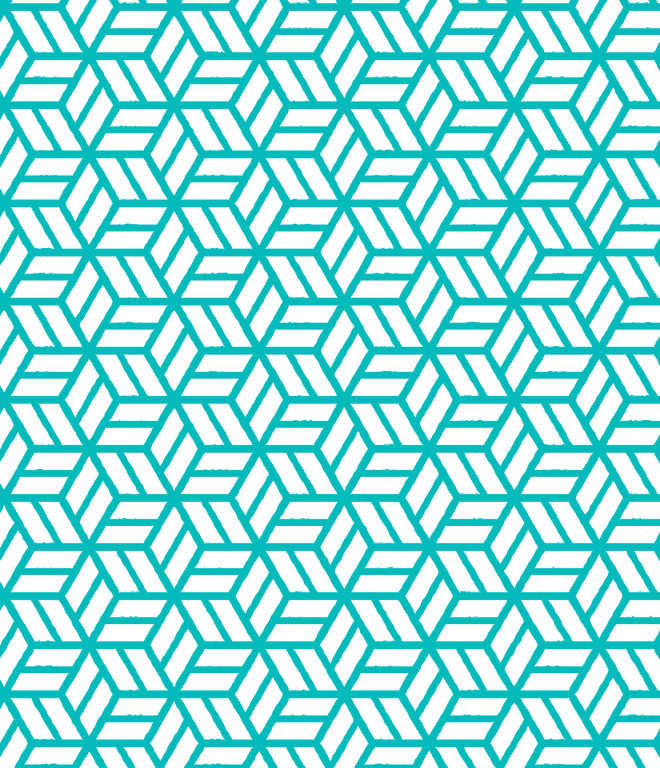
This pattern is drawn by a Shadertoy shader. Its source:

```glsl
// Teal rhombus lattice on white: six spokes leave each star point, and every rhombus has one stripe.
// The plane folds to the hexagon around the nearest star, then to one of six 60 degree sectors,
// where spokes and stripe are line distances; value noise roughens slanted edges and adds crumbs.

const vec3 PAPER = vec3(1.0);
const vec3 TEAL = vec3(0.02, 0.73, 0.73);
const float SECTOR = 1.0471976;          // 60 degrees
const float ROWS = 7.823;                // star spacings in the canvas height
const vec2 STAR = vec2(2.640, 4.2506);   // one star point, in star spacings
const vec2 CELL = vec2(1.7320508, 1.0);
const float SPOKE_HALF = 0.0397;
const float STRIPE_HALF = 0.0351;
const float JAG = 0.010;                 // wobble of slanted edges
const float CRUMB = 0.018;               // height of crumbs on level lines

float hash(vec2 p) {
    vec3 q = fract(vec3(p.xyx) * 0.1031);
    q += dot(q, q.yzx + 33.33);
    return fract((q.x + q.y) * q.z);
}

float valueNoise(vec2 p) {
    vec2 i = floor(p), f = fract(p);
    f = f * f * (3.0 - 2.0 * f);
    float low = mix(hash(i), hash(i + vec2(1, 0)), f.x);
    float high = mix(hash(i + vec2(0, 1)), hash(i + vec2(1, 1)), f.x);
    return mix(low, high, f.y);
}

// Offset from the nearest point of the triangular star lattice
vec2 toNearestStar(vec2 p) {
    vec2 a = mod(p + 0.5 * CELL, CELL) - 0.5 * CELL;
    vec2 b = mod(p, CELL) - 0.5 * CELL;
    return dot(a, a) < dot(b, b) ? a : b;
}

// Zero for level lines, one for slanted ones; turn counts 60 degree steps
float slanted(float turn) {
    return step(0.5, mod(turn, 3.0));
}

// Signed distance to the spokes and stripe of one hexagon
float latticeDistance(vec2 p, float wobble) {
    float turn = floor(atan(p.y, p.x) / SECTOR);
    float c = cos(turn * SECTOR), s = sin(turn * SECTOR);
    vec2 q = vec2(c * p.x + s * p.y, c * p.y - s * p.x);
    float first = q.y - SPOKE_HALF + wobble * slanted(turn);
    float second = dot(q, vec2(sin(SECTOR), -0.5)) - SPOKE_HALF + wobble * slanted(turn + 1.0);
    float stripe = abs(q.y - 0.25) - STRIPE_HALF + wobble * slanted(turn);
    return min(min(first, second), stripe);
}

// Ragged patch of crumbs sitting on the upper edge of a level line
float crumbDistance(vec2 p, vec2 centre, float height) {
    vec2 d = abs(p - centre);
    return max(d.x - 0.12, d.y - height);
}

void mainImage(out vec4 fragColor, in vec2 fragCoord) {
    float pixel = ROWS / iResolution.y;
    vec2 plane = fragCoord * pixel - STAR;
    vec2 local = toNearestStar(plane);

    // Lines with slightly uneven slanted edges
    float wobble = JAG * (valueNoise(plane * 24.0 + 400.0) - 0.5);
    float d = latticeDistance(local, wobble);

    // Crumbs, varied from row to row
    vec2 grain = vec2(plane.x * 42.0, floor(plane.y * 4.0) * 7.0) + 600.0;
    float height = CRUMB * (valueNoise(grain) - 0.4);
    d = min(d, crumbDistance(local, vec2(-0.43, SPOKE_HALF), height));
    d = min(d, crumbDistance(local, vec2(0.42, 0.25 + STRIPE_HALF), height));
    d = min(d, crumbDistance(local, vec2(-0.446, STRIPE_HALF - 0.25), height));

    float ink = 1.0 - smoothstep(-0.7 * pixel, 0.7 * pixel, d);
    fragColor = vec4(mix(PAPER, TEAL, ink), 1.0);
}
```
